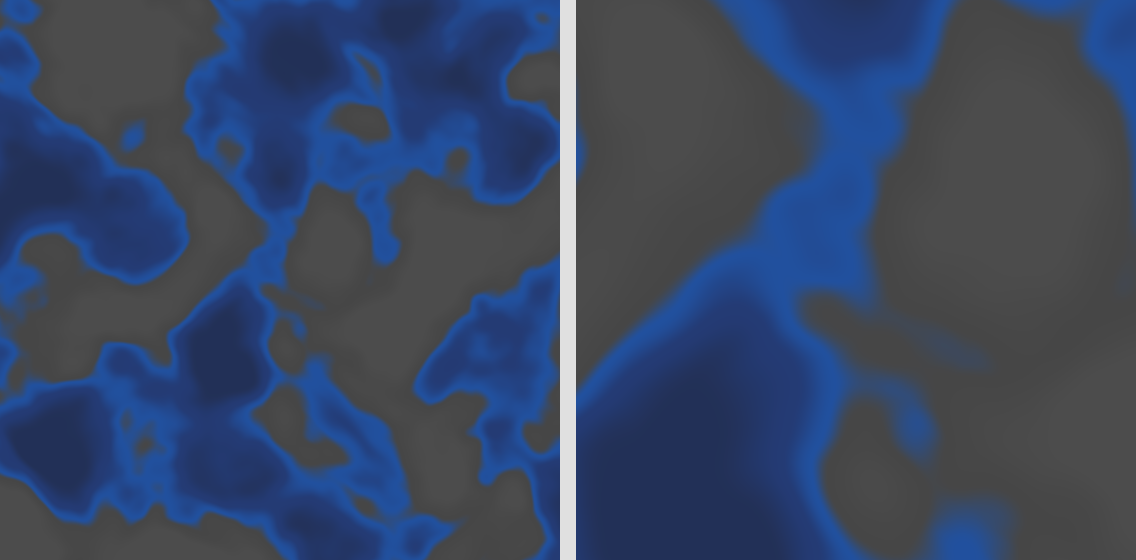
Left, the full canvas; right, a detail of the centre.
This texture is drawn by a three.js fragment shader. Its source:

```glsl
// Draws soft blue veins and blobs with bright rims over flat charcoal ground.
varying vec2 vUv;

const vec3 CHARCOAL_RIM = vec3(0.275, 0.275, 0.275);
const vec3 CHARCOAL = vec3(0.300, 0.300, 0.300);
const vec3 BRIGHT_BLUE = vec3(0.130, 0.315, 0.620);
const vec3 DEEP_BLUE = vec3(0.140, 0.230, 0.455);
const vec3 NIGHT_BLUE = vec3(0.135, 0.190, 0.340);

const float BLOBS_ACROSS = 7.5;
const int OCTAVES = 3;

// Three random values from 0 to 1 for a grid cell.
vec3 hash3(vec2 cell) {
  vec3 mixed = vec3(dot(cell, vec2(127.1, 311.7)),
                    dot(cell, vec2(269.5, 183.3)),
                    dot(cell, vec2(419.2, 371.9)));
  return fract(sin(mixed) * 43758.545);
}

// Cellular noise: each cell holds one jittered bump, raised or sunken.
float bumpNoise(vec2 p) {
  vec2 cell = floor(p);
  vec2 local = p - cell;
  float height = 0.0;
  for (int y = -1; y <= 1; y++) {
    for (int x = -1; x <= 1; x++) {
      vec2 offset = vec2(float(x), float(y));
      vec3 random = hash3(cell + offset);
      vec2 toBump = offset + random.xy - local;
      float falloff = max(1.0 - dot(toBump, toBump), 0.0);
      height += (random.z * 2.0 - 1.0) * falloff * falloff;
    }
  }
  return height;
}

// Layers of bumps, each turned, finer and weaker than the last.
float terrain(vec2 p, float gain) {
  mat2 turnAndShrink = 2.1 * mat2(0.8, 0.6, -0.6, 0.8);
  float height = 0.0;
  float strength = 1.0;
  for (int i = 0; i < OCTAVES; i++) {
    height += strength * bumpNoise(p);
    p = turnAndShrink * p + vec2(17.3, 9.1);
    strength *= gain;
  }
  return height;
}

// Gentle layered sines that bend the grid out of line.
vec2 bend(vec2 p, float amount) {
  vec2 wave = sin(p.yx * 1.3 + vec2(0.4, 2.1));
  wave += 0.5 * sin(p.yx * 2.7 + p + vec2(3.2, 1.0));
  return p + amount * wave;
}

// Charcoal lowlands, a bright shore, then blue darkening with height.
vec3 heightColor(float height) {
  vec3 ground = mix(CHARCOAL, CHARCOAL_RIM, smoothstep(-0.75, -0.15, height));
  vec3 blue = mix(BRIGHT_BLUE, DEEP_BLUE, smoothstep(0.0, 0.36, height));
  blue = mix(blue, NIGHT_BLUE, smoothstep(0.36, 1.0, height));
  return mix(ground, blue, smoothstep(-0.18, 0.02, height));
}

void main() {
  vec2 p = bend(vUv * BLOBS_ACROSS + vec2(3.7, 12.4), 0.18);
  gl_FragColor = vec4(heightColor(terrain(p, 0.34)), 1.0);
}
```
